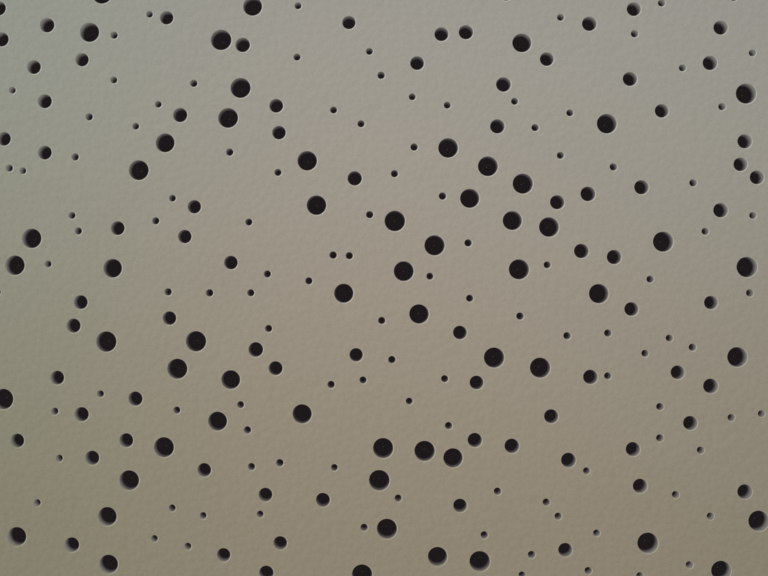
Reproduce this texture procedurally as a Shadertoy shader.

```glsl
// A pale painted panel drilled with scattered round holes in three sizes.
// Each cell of a turned, row-shifted grid holds one jittered hole; parallax
// shows the outer bore wall away from the centre. Cellular noise adds relief.

const float CELL = 0.072;          // grid pitch, in canvas heights
const float SOFT = 0.0017;         // half width of soft edges
const float BORE_PARALLAX = 0.011; // shift of the hole floor per unit offset
const vec3 WALL_LIT   = vec3(0.45, 0.45, 0.43);
const vec3 WALL_SHADE = vec3(0.28, 0.26, 0.25);
const vec3 FLOOR_DARK = vec3(0.115, 0.098, 0.106);
const vec3 FLOOR_EDGE = vec3(0.17, 0.16, 0.19);
const vec3 RIM_LIGHT  = vec3(0.085, 0.10, 0.115);

float hash(vec2 p, float seed) {
    vec3 q = fract(vec3(p.xyx + seed * 7.31) * vec3(0.1031, 0.1030, 0.0973));
    q += dot(q, q.yzx + 33.33);
    return fract((q.x + q.y) * q.z);
}

mat2 rotation(float angle) {
    float c = cos(angle), s = sin(angle);
    return mat2(c, s, -s, c);
}

// Distance to the nearest random feature point
float cellular(vec2 p) {
    vec2 id = floor(p);
    float nearest = 2.0;
    for (int y = -1; y <= 1; y++)
    for (int x = -1; x <= 1; x++) {
        vec2 n = id + vec2(x, y);
        vec2 point = n + vec2(hash(n, 11.0), hash(n, 12.0));
        nearest = min(nearest, length(p - point));
    }
    return nearest;
}

// Coverage inside a signed distance
float inside(float d, float soft) {
    return 1.0 - smoothstep(-soft, soft, d);
}

// Offset from the hole centre in xy, radius in z (zero for an empty cell)
vec3 holeAt(vec2 p, float angle) {
    vec2 g = rotation(angle) * p / CELL;
    g.x += 5.0 * hash(vec2(floor(g.y), 3.0), 1.0);
    vec2 id = floor(g);
    float pick = hash(id, 2.0);
    float radius = pick < 0.46 ? 0.0058 : pick < 0.74 ? 0.0118 : 0.0167;
    radius *= 0.95 + 0.1 * hash(id, 3.0);
    if (pick > 0.93) radius = 0.0;
    float room = 0.5 * CELL - radius - 0.0025;
    vec2 jitter = 2.0 * vec2(hash(id, 4.0), hash(id, 5.0)) - 1.0;
    vec2 local = (g - id - 0.5) * CELL - jitter * room;
    return vec3(rotation(-angle) * local, radius);
}

// Paint: cool grey above, warm below, faint pink middle and fine bumps
vec3 plate(vec2 p) {
    float height = smoothstep(-0.55, 0.55, p.y + 0.05 * sin(p.x * 3.0 + 1.0));
    vec3 col = mix(vec3(0.555, 0.525, 0.458), vec3(0.612, 0.608, 0.575), height);
    float middle = exp(-3.5 * dot(p, p));
    col += middle * vec3(0.022, 0.003, -0.004);
    col += vec3(-0.012, 0.004, -0.004) * smoothstep(0.1, 0.7, -p.x);
    col -= 0.035 * dot(p, p);
    vec2 q = p * 75.0;
    float relief = cellular(q) - cellular(q + vec2(0.22, -0.22));
    return col + 0.022 * relief;
}

vec3 drill(vec3 col, vec2 p, vec3 hole) {
    vec2 rel = hole.xy;
    float radius = hole.z;
    float d = length(rel) - radius;
    vec2 outward = rel / max(length(rel), 1e-5);

    // Thin bluish highlight on the lower right lip
    float facing = max(dot(outward, normalize(vec2(0.8, -0.6))), 0.0);
    col += RIM_LIGHT * facing * inside(abs(d - 0.0015) - 0.001, 0.0015);

    // Visible wall, then the dark floor seen behind it
    vec2 shift = BORE_PARALLAX * (p - rel);
    float floorDist = length(rel + shift) - radius;
    vec3 wall = mix(WALL_SHADE, WALL_LIT, smoothstep(0.0, 0.006, floorDist));
    vec3 bottom = mix(FLOOR_DARK, FLOOR_EDGE, smoothstep(-0.003, 0.0, floorDist));
    float speck = inside(length(rel + shift) - 0.001, 0.001) * step(0.0165, radius);
    bottom += speck * vec3(0.10, 0.10, 0.04);
    vec3 bore = mix(wall, bottom, inside(floorDist, SOFT));
    return mix(col, bore, inside(d, SOFT));
}

void mainImage(out vec4 fragColor, in vec2 fragCoord) {
    vec2 p = (fragCoord - 0.5 * iResolution.xy) / iResolution.y;
    vec3 hole = holeAt(p, 0.34);
    vec3 col = plate(p);
    if (hole.z > 0.0) col = drill(col, p, hole);

    // Fine sensor grain
    col += 0.012 * (hash(floor(p * 384.0) + 500.0, 6.0) - 0.5);
    fragColor = vec4(col, 1.0);
}
```
